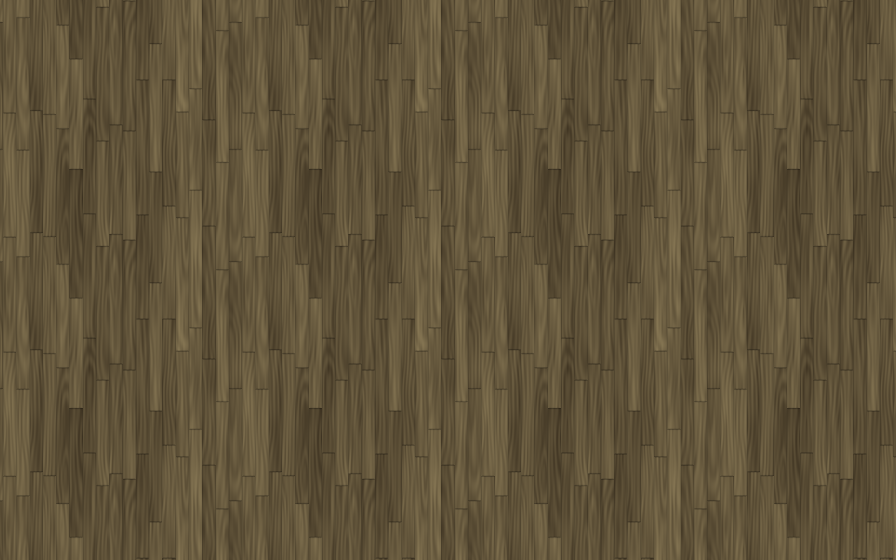
Give the GLSL for this texture, as a Shadertoy shader.

```glsl
float hash(vec2 p) {
    return fract(sin(dot(p, vec2(127.1, 311.7))) * 43758.5453);
}

float noise(vec2 p) {
    vec2 i = floor(p), f = fract(p);
    f = f * f * (3.0 - 2.0 * f);
    return mix(mix(hash(i), hash(i + vec2(1, 0)), f.x),
               mix(hash(i + vec2(0, 1)), hash(i + vec2(1, 1)), f.x), f.y);
}

// Wood tone inside one plank; q is measured in plank widths
float woodGrain(vec2 q, vec2 id) {
    vec2 seed = id * vec2(17.0, 43.0) + 5.0;
    float broad = noise(q * vec2(2.2, 0.25) + seed);
    float fiber = noise(q * vec2(8.0, 0.5) + seed.yx);

    // Stretched growth rings: arches near the heart, streaks away from it
    vec2 heart = vec2(2.4 * hash(id + 3.1) - 0.7, 9.0 * hash(id + 7.7));
    vec2 d = (q - heart) * vec2(1.0, 0.1);
    float warp = 0.35 * noise(q * vec2(1.3, 0.35) + seed + 60.0);
    float rings = sin(22.0 * (length(d) + warp));
    float strength = mix(0.04, 0.18, noise(q * vec2(1.5, 0.4) + seed + 20.0));

    return 0.40 * (broad - 0.5) + 0.30 * (fiber - 0.5) + strength * rings;
}

void mainImage(out vec4 fragColor, in vec2 fragCoord) {
    // Plank widths from the top left; a tile is 18 wide and 18 high
    float pixel = 42.15 / iResolution.y;
    vec2 p = vec2(fragCoord.x, iResolution.y - fragCoord.y) * pixel;
    p.x -= 0.23;

    // Two planks of unequal length per column, with staggered ends
    float column = mod(floor(p.x), 18.0);
    float y = mod(p.y + 18.0 * hash(vec2(column, 4.3)), 18.0);
    float split = 9.0 + 4.0 * (hash(vec2(column, 9.1)) - 0.5);
    float row = step(split, y);
    vec2 id = vec2(column, row);
    vec2 q = vec2(fract(p.x), y - row * split);
    float plankLength = mix(split, 18.0 - split, row);

    // Plank tone, with one broad darker band per tile
    float tone = 0.51 + 0.42 * (hash(id + 1.7) - 0.5);
    tone -= 0.05 * cos(6.2832 * (column - 6.5) / 18.0);
    tone += woodGrain(q, id);
    vec3 darkWood = vec3(0.27, 0.225, 0.15);
    vec3 lightWood = vec3(0.50, 0.44, 0.31);
    vec3 color = mix(darkWood, lightWood, clamp(tone, -0.1, 1.1));

    // Thin seams, a little stronger at the plank ends
    vec2 edge = min(q, vec2(1.0, plankLength) - q);
    vec2 seam = 1.0 - smoothstep(vec2(0.0), vec2(0.03 + pixel), edge);
    color *= 1.0 - max(0.13 * seam.x, 0.25 * seam.y);

    fragColor = vec4(color, 1.0);
}
```
